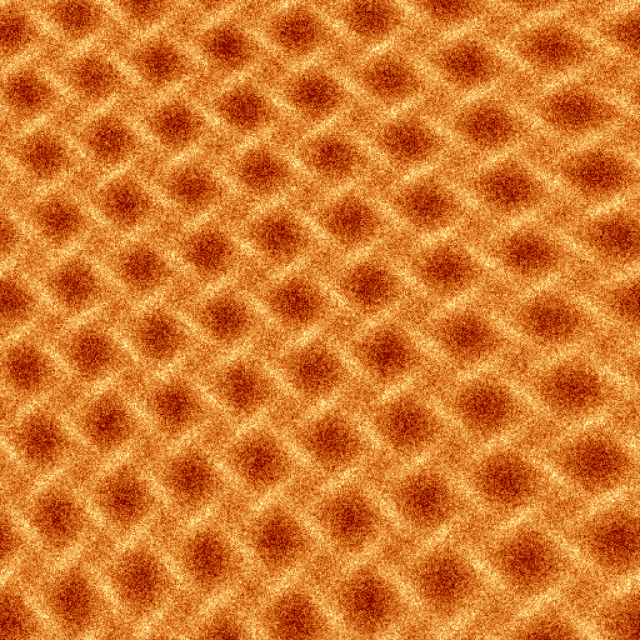
Write a Shadertoy shader that draws this pattern.

```glsl
// Scanned atomic lattice: dark pits on a tilted square grid, framed by short bright
// ridges in a pinwheel weave. Scanner drift stretches the grid towards the right and
// bottom; fine grain and an amber height ramp finish the scan.

const float TILT = 0.245;        // slope of the lattice against the scan axes
const float GRAIN_CELLS = 512.0; // grain cells across the canvas

float hash(vec2 p) {
    vec3 q = fract(vec3(p.xyx) * vec3(0.1031, 0.1030, 0.0973));
    q += dot(q, q.yzx + 33.33);
    return fract((q.x + q.y) * q.z);
}

// Sum of two hashes, centred on zero, in -1..1
float grainCell(vec2 cell) {
    return hash(cell) + hash(cell + 617.0) - 1.0;
}

// Smoothly blended grain, exact at cell centres
float grain(vec2 p, float cells) {
    vec2 g = p * cells - 0.5;
    vec2 cell = floor(g + 0.001);
    vec2 f = smoothstep(0.0, 1.0, g - cell);
    float low = mix(grainCell(cell), grainCell(cell + vec2(1, 0)), f.x);
    float high = mix(grainCell(cell + vec2(0, 1)), grainCell(cell + vec2(1, 1)), f.x);
    return mix(low, high, f.y);
}

// Broad uneven brightness from layered sines
float blotches(vec2 p) {
    return sin(p.x * 9.0 + 2.0 * sin(p.y * 7.0)) * 0.6
         + sin(p.y * 17.0 - p.x * 11.0 + 1.3) * 0.4;
}

// Canvas position to lattice coordinates, with pits at whole numbers
vec2 latticeCoords(vec2 p) {
    vec2 drifted = vec2(-0.15, -0.465) + vec2(9.15, 9.75) * p
                 - vec2(1.06, 1.10) * p * p * p;
    return vec2(drifted.x - TILT * drifted.y, drifted.y + TILT * drifted.x);
}

float softSpot(vec2 d, float radius) {
    return exp(-dot(d, d) / (2.0 * radius * radius));
}

// Elongated soft ridge along the given angle
float softRidge(vec2 d, float angle, float halfLength, float halfWidth) {
    vec2 along = vec2(cos(angle), sin(angle));
    vec2 local = vec2(dot(d, along), dot(d, vec2(-along.y, along.x)));
    return softSpot(local / vec2(halfLength, halfWidth), 1.0);
}

// Height of the surface: pits, small hollows between them, and the ridge weave
float surface(vec2 uv) {
    vec2 nearest = floor(uv + 0.5);
    float height = 0.56;
    for (int y = -1; y <= 1; y++)
    for (int x = -1; x <= 1; x++) {
        vec2 cell = nearest + vec2(x, y);
        vec2 d = uv - cell;
        float vary = hash(cell + 40.0) - 0.5;
        height -= (0.40 + 0.03 * vary) * softSpot(d, 0.235);
        height -= 0.10 * softSpot(d - 0.5, 0.15);
        float ridges = softRidge(d - vec2(0.5, 0.0), radians(55.0), 0.28, 0.075)
                     + softRidge(d - vec2(0.0, 0.5), radians(-24.0), 0.28, 0.075);
        height += (0.23 + 0.03 * vary) * ridges;
    }
    return height;
}

// Rust through orange to pale cream
vec3 amberRamp(float h) {
    h = clamp(h, 0.02, 1.0);
    float rest = 1.0 - h;
    return clamp(vec3(1.0 - 0.53 * rest * rest, h, 0.78 * h * h - 0.03), 0.0, 1.0);
}

void mainImage(out vec4 fragColor, in vec2 fragCoord) {
    vec2 p = fragCoord / iResolution.xy;
    p.y = 1.0 - p.y; // scan runs from the top down

    float height = surface(latticeCoords(p));
    height += 0.012 * blotches(p);

    // Fine and coarse scan noise
    height += 0.31 * grain(p, GRAIN_CELLS);
    height += 0.13 * grain(p + 3.0, GRAIN_CELLS * 0.45);

    fragColor = vec4(amberRamp(height), 1.0);
}
```
